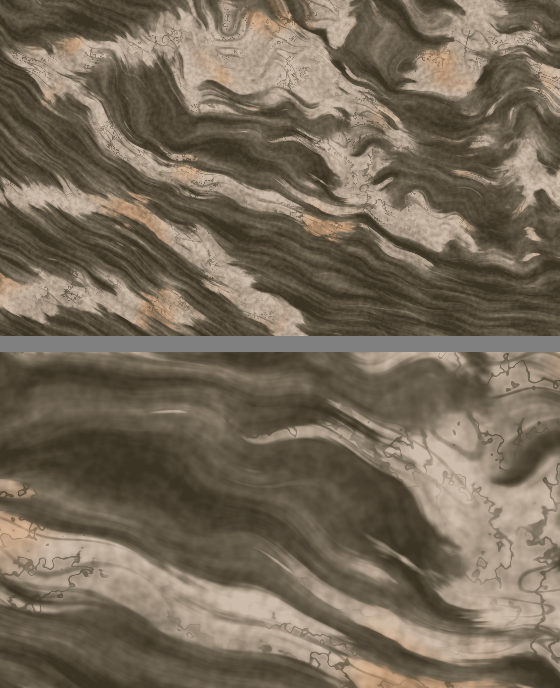
Top, the full canvas; bottom, a detail of the centre.
This texture is drawn by a Shadertoy shader. Its source:

```glsl
// Polished olive-brown marble crossed by pale pink veins that sag to the right.
// A curved flow coordinate steers streaks and bands; warped gradient noise
// frays their edges, scatters pale lenses and draws the hairline cracks.

const vec3 PALETTE[6] = vec3[6](
    vec3(0.23, 0.20, 0.14), vec3(0.32, 0.28, 0.22), vec3(0.41, 0.37, 0.30),
    vec3(0.53, 0.48, 0.41), vec3(0.68, 0.61, 0.54), vec3(0.80, 0.735, 0.665));
const vec3  RUST_TINT      = vec3(1.04, 0.93, 0.82);
const vec2  STREAK_SCALE   = vec2(5.0, 42.0);
const vec2  LENS_SCALE     = vec2(2.7, 5.6);
const vec2  FRAY_SCALE     = vec2(7.0, 26.0);
const vec2  FLECK_SCALE    = vec2(13.0, 50.0);
const float LENS_THRESHOLD = 0.085;
const float FRAY_AMOUNT    = 0.10;
const float EDGE_WIDTH     = 0.012;
const float HALO_WIDTH     = 0.065;
const float DARK_TONE      = 0.19;
const float PALE_TONE      = 0.89;

vec2 gradientAt(vec2 cell) {
    vec3 h = fract(cell.xyx * vec3(0.1031, 0.1030, 0.0973));
    h += dot(h, h.yzx + 33.33);
    float angle = 6.2832 * fract((h.x + h.y) * h.z);
    return vec2(cos(angle), sin(angle));
}

float gradientNoise(vec2 p) {
    vec2 i = floor(p), f = p - i;
    vec2 w = f * f * f * (f * (f * 6.0 - 15.0) + 10.0);
    float a = dot(gradientAt(i), f);
    float b = dot(gradientAt(i + vec2(1, 0)), f - vec2(1, 0));
    float c = dot(gradientAt(i + vec2(0, 1)), f - vec2(0, 1));
    float d = dot(gradientAt(i + vec2(1, 1)), f - vec2(1, 1));
    return 1.4 * mix(mix(a, b, w.x), mix(c, d, w.x), w.y);
}

float fbm(vec2 p, int octaves) {
    float sum = 0.0, amplitude = 0.5;
    for (int i = 0; i < octaves; i++) {
        sum += amplitude * gradientNoise(p);
        p = p * 2.03 + vec2(17.3, 9.1);
        amplitude *= 0.5;
    }
    return sum;
}

// Thin line along the zero crossings of noise
float hairline(vec2 p, float width) {
    return 1.0 - smoothstep(0.2 * width, width, abs(gradientNoise(p)));
}

// Height above the sagging main vein; constant along the grain
float flowHeight(vec2 p) {
    return p.y - (0.86 - 0.80 * p.x + 0.22 * p.x * p.x);
}

// Signed depth inside a band that tapers out beyond the range [from, to]
float band(float offset, float halfWidth, float x, float from, float to) {
    float inside = smoothstep(from - 0.06, from + 0.06, x)
                 * (1.0 - smoothstep(to - 0.12, to + 0.12, x));
    float swell = 1.0 + 0.7 * gradientNoise(vec2(x * 5.0, halfWidth * 90.0));
    return halfWidth * swell * inside - abs(offset) - 0.06 * (1.0 - inside);
}

// Positive inside pale stone, negative in dark stone
float paleDepth(vec2 p, float s) {
    float x = p.x;
    float mainVein = band(s, mix(0.062, 0.018, clamp(x / 1.1, 0.0, 1.0)), x, 0.08, 1.3);
    float middleVein = band(s + 0.20 + 0.9 * (x - 0.52) * (x - 0.52),
                            mix(0.025, 0.055, smoothstep(0.2, 0.65, x)), x, -0.2, 1.1);
    float lowVein = band(s + 0.71 - 0.53 * x, 0.045, x, -0.2, 0.58);
    float bend = x < 0.6 ? 0.5 : 1.2;
    float arch = band(p.y - 0.89 + bend * (x - 0.6) * (x - 0.6),
                      mix(0.045, 0.09, smoothstep(0.4, 0.72, x)), x, 0.12, 1.04);
    float zone = smoothstep(-0.02, 0.10, s) * smoothstep(0.42, 0.68, x);
    float lenses = 0.22 * (fbm(vec2(x, s) * LENS_SCALE + 4.7, 4)
                           - LENS_THRESHOLD - 0.6 * (1.0 - zone));
    return max(max(max(mainVein, middleVein), max(lowVein, arch)), lenses);
}

void mainImage(out vec4 fragColor, in vec2 fragCoord) {
    vec2 uv = fragCoord / iResolution.y;

    // Folded upper stone, calmer sheared lower stone
    float folded = smoothstep(-0.10, 0.20, flowHeight(uv));
    vec2 warp = vec2(fbm(uv * 2.6 + 3.1, 3), fbm(uv * 2.6 + 21.7, 3));
    vec2 p = uv + mix(0.08, 0.22, folded) * warp;
    float s = flowHeight(p);
    vec2 flow = vec2(p.x, s);

    // Veins with frayed edges, grey halos and small flecks
    float depth = paleDepth(p, s) + FRAY_AMOUNT * fbm(flow * FRAY_SCALE, 4);
    float pale = smoothstep(-EDGE_WIDTH, EDGE_WIDTH, depth);
    float haloNoise = clamp(0.6 + 1.8 * fbm(flow * vec2(4.0, 10.0) + 8.3, 3), 0.0, 1.0);
    float halo = smoothstep(-HALO_WIDTH, 0.0, depth) * haloNoise;
    float fleck = smoothstep(0.42, 0.54, fbm(flow * FLECK_SCALE + 31.0, 2));

    // Dark stone: grain along the flow and sparse light threads
    float streak = fbm(flow * mix(STREAK_SCALE, vec2(6.0, 20.0), folded), 5);
    float grain = fbm(uv * 75.0, 2);
    float threadMask = smoothstep(0.0, 0.3, fbm(uv * 4.0 + 40.0, 2));
    float thread = hairline(flow * vec2(4.0, 17.0) + 12.0, 0.06) * threadMask;
    float darkTone = DARK_TONE + 0.65 * streak + 0.18 * grain + 0.28 * halo
                   + 0.15 * thread + 0.40 * fleck;

    // Pale stone: soft mottling and dark cracks
    vec2 crackSpace = p + 0.04 * vec2(streak, grain);
    float crack = max(hairline(crackSpace * vec2(11.0, 16.0), 0.07),
                      0.7 * hairline(flow * vec2(9.0, 30.0) + 5.0, 0.11));
    crack *= smoothstep(-0.25, 0.25, fbm(uv * 6.0 + 60.0, 2));
    float paleTone = PALE_TONE + 0.35 * fbm(flow * vec2(8.0, 16.0) + 2.0, 4)
                   + 0.25 * grain - 0.38 * crack
                   - 0.12 * (1.0 - smoothstep(0.0, 0.03, depth));

    // Tone to colour, with rusty stains in the veins
    float tone = clamp(mix(darkTone, paleTone, pale), 0.0, 1.0);
    vec3 color = PALETTE[0];
    for (int i = 1; i < 6; i++)
        color = mix(color, PALETTE[i], clamp(tone * 5.0 - float(i - 1), 0.0, 1.0));
    float rust = pale * smoothstep(0.08, 0.35, fbm(uv * 3.5 + 15.0, 3));
    color *= mix(vec3(1.0), RUST_TINT, rust);
    fragColor = vec4(color, 1.0);
}
```
